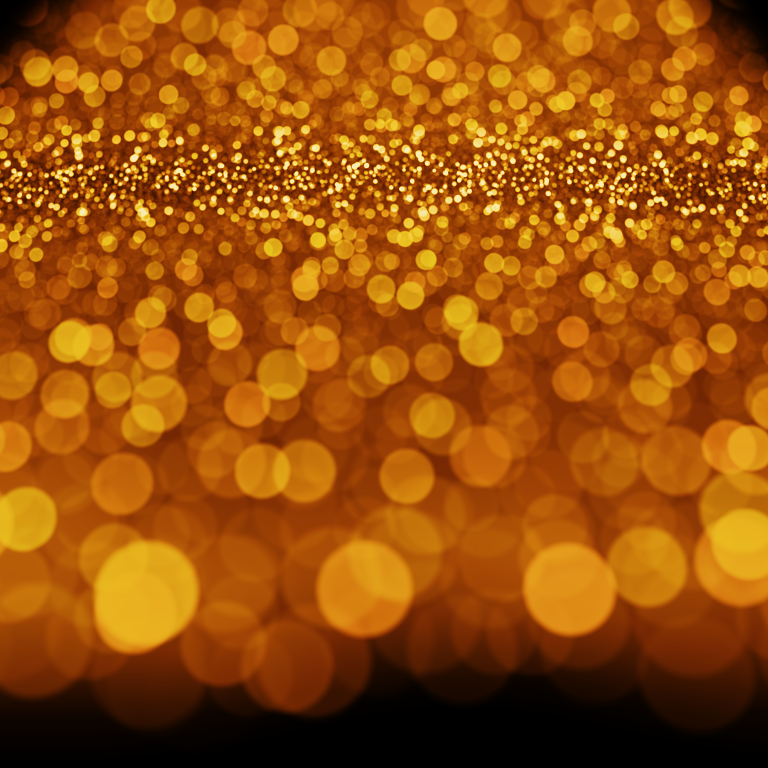
Reproduce this background procedurally as a Shadertoy shader.

```glsl
// Golden glitter seen through a shallow lens: a sharp sparkling band that
// melts into large soft discs. Rows of hashed discs grow away from the focus
// line on a sinh scale; their summed heat is coloured by a black-gold ramp.

const float FOCUS_Y = 0.772;      // height of the sharp band
const float FOCUS_BEND = 0.07;    // droop of the band towards the sides
const float FOCUS_DEPTH = 0.022;  // smallest blur scale
const float ROW_STEP = 0.14;      // row spacing in blur scale
const float CELL_WIDTH = 0.20;    // column spacing in blur scale
const float DISC_RADIUS = 0.112;  // mean disc radius in blur scale
const float EDGE_SOFT = 0.12;     // soft part of a disc radius
const float BASE_HEAT = 0.26;     // glow beneath the discs
const float SHEEN_Y = 0.25;       // height of the lit foreground ridge
const vec2 LEFT_POOL = vec2(-0.24, 0.17);
const vec2 RIGHT_POOL = vec2(0.21, 0.25);
const vec2 SIDE_POOL = vec2(-0.48, 0.34);
const vec2 TOP_POOL = vec2(0.08, 0.95);
const int LAYERS = 2;

const vec3 EMBER  = vec3(0.06, 0.02, 0.00);
const vec3 BROWN  = vec3(0.47, 0.16, 0.01);
const vec3 AMBER  = vec3(0.65, 0.28, 0.02);
const vec3 GOLD   = vec3(0.82, 0.49, 0.05);
const vec3 YELLOW = vec3(0.94, 0.76, 0.14);
const vec3 CREAM  = vec3(0.97, 0.93, 0.70);

// Integer hash giving three values in 0..1
vec3 hash3(ivec3 cell) {
    uvec3 v = uvec3(cell) * 1664525u + 1013904223u;
    v.x += v.y * v.z; v.y += v.z * v.x; v.z += v.x * v.y;
    v ^= v >> 16u;
    v.x += v.y * v.z; v.y += v.z * v.x; v.z += v.x * v.y;
    return vec3(v >> 8u) / 16777216.0;
}

float span(float a, float b, float x) {
    return clamp((x - a) / (b - a), 0.0, 1.0);
}

float bell(float x, float size) {
    return exp(-x * x / (size * size));
}

vec3 goldRamp(float heat) {
    vec3 c = EMBER * span(0.0, 0.06, heat);
    c = mix(c, BROWN, span(0.06, 0.28, heat));
    c = mix(c, AMBER, span(0.28, 0.45, heat));
    c = mix(c, GOLD, span(0.45, 0.68, heat));
    c = mix(c, YELLOW, span(0.68, 0.95, heat));
    return mix(c, CREAM, span(0.95, 1.2, heat));
}

// Height of the dark foreground, highest right of the centre
float shadowEdge(float x) {
    return 0.045 + 0.075 * bell(x - 0.1, 0.28);
}

// Lowest height of a lit disc: the outer corners stay unlit too
float litEdge(float x) {
    return shadowEdge(x) + 0.1 * bell(x + 0.5, 0.13) + 0.08 * bell(x - 0.5, 0.09);
}

// Broad light: a foreground ridge, three pools on it and one at the top
float sheen(vec2 uv) {
    float ridge = 0.35 * bell(uv.y - SHEEN_Y, 0.1);
    float front = bell(length(uv - LEFT_POOL), 0.13) + bell(length(uv - RIGHT_POOL), 0.16);
    float side = 0.8 * bell(length(uv - SIDE_POOL), 0.14);
    return ridge + 0.5 * front + side + 0.8 * bell(length(uv - TOP_POOL), 0.28);
}

// Soft disc with a faint bright rim and a brighter lower half
float discShape(vec2 offset, float radius, float pixel) {
    float r = length(offset) / radius;
    float soft = max(EDGE_SOFT, 1.2 * pixel / radius);
    float mask = 1.0 - smoothstep(1.0 - soft, 1.0 + soft, r);
    return mask * (0.95 + 0.1 * smoothstep(0.6, 0.95, r) - 0.12 * offset.y / radius);
}

// Sum of discs: x is heat, y is the shift towards red
vec2 glitter(vec2 p, float pixel) {
    vec2 sum = vec2(0.0);
    int row0 = int(floor(asinh(p.y / FOCUS_DEPTH) / ROW_STEP));
    for (int layer = 0; layer < LAYERS; layer++)
    for (int j = -2; j <= 2; j++) {
        int row = row0 + j;
        float rowScale = FOCUS_DEPTH * cosh((float(row) + 0.5) * ROW_STEP);
        float width = CELL_WIDTH * rowScale;
        int column0 = int(floor(p.x / width));
        for (int i = -1; i <= 1; i++) {
            ivec3 cell = ivec3(column0 + i, row, layer);
            vec3 place = hash3(cell);
            vec3 look = hash3(cell + ivec3(0, 0, 17));
            float t = (float(row) + place.y) * ROW_STEP;
            vec2 center = vec2((float(cell.x) + place.x) * width, FOCUS_DEPTH * sinh(t));
            float radius = DISC_RADIUS * FOCUS_DEPTH * cosh(t) * mix(0.75, 1.15, place.z);

            // Few discs catch the light, fewer but stronger on the band
            float sharp = bell(center.y, 0.065);
            float gain = mix(0.45, 1.3, sharp);
            float glow = 0.04 + gain * pow(look.x, mix(6.0, 13.0, sharp));
            vec2 spot = vec2(center.x, FOCUS_Y + center.y);
            float edge = litEdge(center.x);
            glow *= smoothstep(edge + 0.02, edge + 0.08, spot.y) * (1.0 + 0.5 * sheen(spot));
            glow *= discShape(p - center, radius, pixel);
            sum += glow * vec2(1.0, look.y - 0.55);
        }
    }
    return sum;
}

void mainImage(out vec4 fragColor, in vec2 fragCoord) {
    float pixel = 1.0 / iResolution.y;
    float halfWidth = 0.5 * iResolution.x * pixel;
    vec2 uv = vec2(fragCoord.x * pixel - halfWidth, fragCoord.y * pixel);
    vec2 p = vec2(uv.x, uv.y - FOCUS_Y + FOCUS_BEND * uv.x * uv.x);

    // Ground, darker on the band and in the foreground
    float edge = shadowEdge(uv.x);
    float ground = BASE_HEAT + 0.14 * sheen(uv) - 0.17 * bell(p.y, 0.045);
    ground *= smoothstep(edge - 0.06, edge + 0.2, uv.y);

    // Discs, upper corner shade and a soft highlight limit
    vec2 light = glitter(p, pixel);
    float corner = smoothstep(0.02, 0.19, halfWidth - abs(uv.x) + 1.0 - uv.y);
    float heat = max(0.0, ground + light.x) * corner;
    float limit = mix(0.92, 1.4, bell(p.y, 0.065));
    heat /= pow(1.0 + pow(heat / limit, 4.0), 0.25);

    vec3 color = goldRamp(heat);
    float redness = light.y * (1.0 - span(0.7, 1.0, heat));
    color.g *= 1.0 - clamp(0.7 * redness, -0.1, 0.25);
    fragColor = vec4(color, 1.0);
}
```
